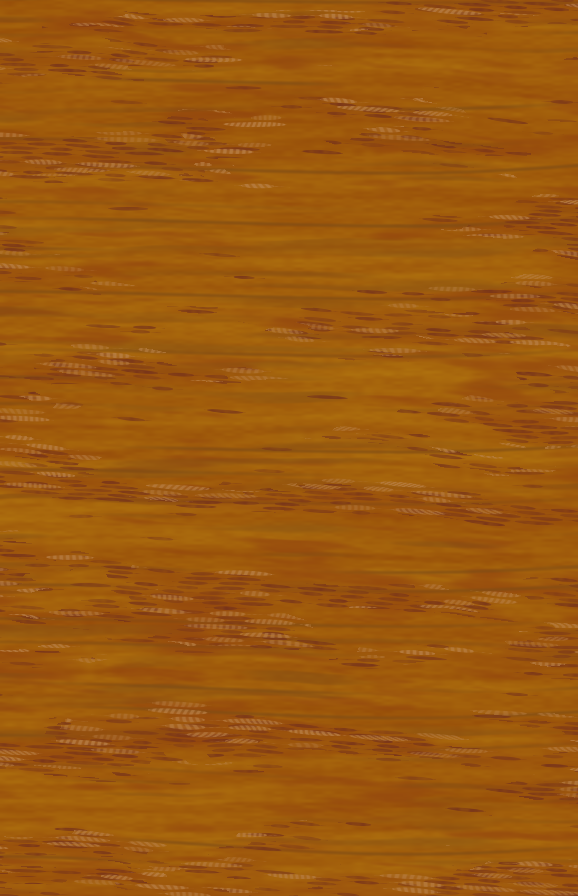
Write a Shadertoy shader that draws this texture.

```glsl
// Varnished oak board: horizontal golden grain with clustered red pores and pale flecks.

const vec3 AMBER = vec3(0.595, 0.310, 0.035);
const vec3 HONEY = vec3(0.670, 0.422, 0.052);
const vec3 RUST  = vec3(0.580, 0.275, 0.055);
const vec3 OLIVE = vec3(0.500, 0.300, 0.080);
const vec3 PORE  = vec3(0.450, 0.185, 0.110);
const vec3 FLECK = vec3(0.730, 0.510, 0.290);

const float TILT = 0.055;                       // downward slope of the pore bands
const vec2 PORE_CELL  = vec2(0.046, 0.0052);    // length and spacing of pores
const vec2 FLECK_CELL = vec2(0.072, 0.0074);    // length and spacing of flecks
const float BEAD_PITCH = 0.0072;                // dots along a fleck
const float LINE_GAP = 0.034;                   // spacing of long dark growth lines
const float LINE_WIDTH = 0.0024;
const float GRAIN_CONTRAST = 1.75;

float hash(vec2 p) {
    uvec2 q = uvec2(ivec2(floor(p))) * uvec2(1597334673u, 3812015801u);
    uint n = (q.x ^ q.y) * 1597334673u;
    n = (n ^ (n >> 15)) * 2246822519u;
    n ^= n >> 13;
    return float(n >> 8) / 16777216.0;
}

float noise(vec2 p) {
    vec2 i = floor(p), f = fract(p);
    f = f * f * (3.0 - 2.0 * f);
    return mix(mix(hash(i), hash(i + vec2(1, 0)), f.x),
               mix(hash(i + vec2(0, 1)), hash(i + vec2(1, 1)), f.x), f.y);
}

float fbm(vec2 p) {
    float sum = 0.0, amp = 0.55;
    for (int i = 0; i < 3; i++) {
        sum += amp * noise(p);
        p = p * 2.03 + 17.0;
        amp *= 0.5;
    }
    return sum / 0.9625;
}

// Tapered dashes, one per cell, each row shifted at random.
float dashes(vec2 p, vec2 cell, float share, float seed, float pixel) {
    float row = floor(p.y / cell.y);
    float x = p.x / cell.x + 31.0 * hash(vec2(row, seed));
    vec2 id = vec2(floor(x) + seed, row);
    float size = mix(0.45, 1.0, hash(id + 57.0));
    float along = abs(fract(x) - 0.5) * 2.0 / size;
    float across = abs(fract(p.y / cell.y) - 0.5) * cell.y;
    float halfWidth = 0.36 * cell.y * sqrt(max(0.0, 1.0 - along * along));
    float shape = smoothstep(0.6 * pixel, -0.6 * pixel, across - halfWidth);
    return shape * step(hash(id), share) * mix(0.5, 1.0, hash(id + 91.0));
}

// Long, gently bending lines that fade in and out.
float growthLines(vec2 p, float pixel) {
    p.y += 0.030 * noise(p * vec2(2.2, 2.5) + 40.0);
    float row = floor(p.y / LINE_GAP);
    float center = mix(0.2, 0.8, hash(vec2(row, 7.0)));
    float d = abs(fract(p.y / LINE_GAP) - center) * LINE_GAP;
    float fade = smoothstep(0.35, 0.8, noise(vec2(p.x * 4.0 + 9.0 * row, row)));
    return fade * smoothstep(LINE_WIDTH + pixel, 0.0, d);
}

void mainImage(out vec4 fragColor, in vec2 fragCoord) {
    float pixel = 1.0 / iResolution.y;
    vec2 p = fragCoord * pixel;

    // Fibres wander slightly; pore bands also slope.
    vec2 fibre = p + vec2(0.0, 0.016 * fbm(p * vec2(5.0, 8.0)));
    vec2 band = fibre + vec2(0.0, TILT * p.x);

    // Base grain, from broad bands to fine fibres
    float grain = 0.24 * noise(fibre * vec2(2.5, 16.0))
                + 0.30 * noise(fibre * vec2(4.0, 70.0) + 11.0)
                + 0.28 * noise(fibre * vec2(9.0, 190.0) + 23.0)
                + 0.18 * noise(p * vec2(90.0, 330.0) + 37.0);
    float tone = 0.56 + GRAIN_CONTRAST * (grain - 0.5);
    vec3 color = mix(AMBER, HONEY, clamp(tone, -0.3, 1.3));

    // Reddish stains and dark fibres
    float stain = smoothstep(0.55, 0.82, fbm(band * vec2(9.0, 65.0) + 71.0));
    color = mix(color, RUST, 0.65 * stain);
    float fibres = smoothstep(0.62, 0.95, noise(fibre * vec2(6.0, 130.0) + 83.0));
    color = mix(color, OLIVE, 0.42 * fibres);
    color = mix(color, OLIVE, 0.65 * growthLines(p, pixel));

    // Pore clusters with a soft rusty halo
    float cluster = smoothstep(0.50, 0.70, fbm(band * vec2(4.5, 30.0) + 5.0));
    color = mix(color, RUST, 0.40 * cluster);
    float pores = dashes(band, PORE_CELL, 0.75 * cluster + 0.02, 3.0, pixel);
    pores *= mix(0.55, 1.0, noise(p * vec2(190.0, 260.0)));
    color = mix(color, PORE, 0.85 * pores);

    // Beaded pale flecks along the cluster edges
    float edge = smoothstep(0.48, 0.66, fbm((band - vec2(0.02, 0.006)) * vec2(4.5, 30.0) + 5.0));
    float flecks = dashes(band + 0.0021, FLECK_CELL, 0.42 * edge, 19.0, pixel);
    float bead = abs(fract(p.x / BEAD_PITCH + 5.0 * noise(p * vec2(8.0, 60.0))) - 0.5) * 2.0;
    flecks *= mix(0.40, 1.0, smoothstep(0.85, 0.25, bead));
    color = mix(color, FLECK, 0.78 * flecks);

    fragColor = vec4(color, 1.0);
}
```
